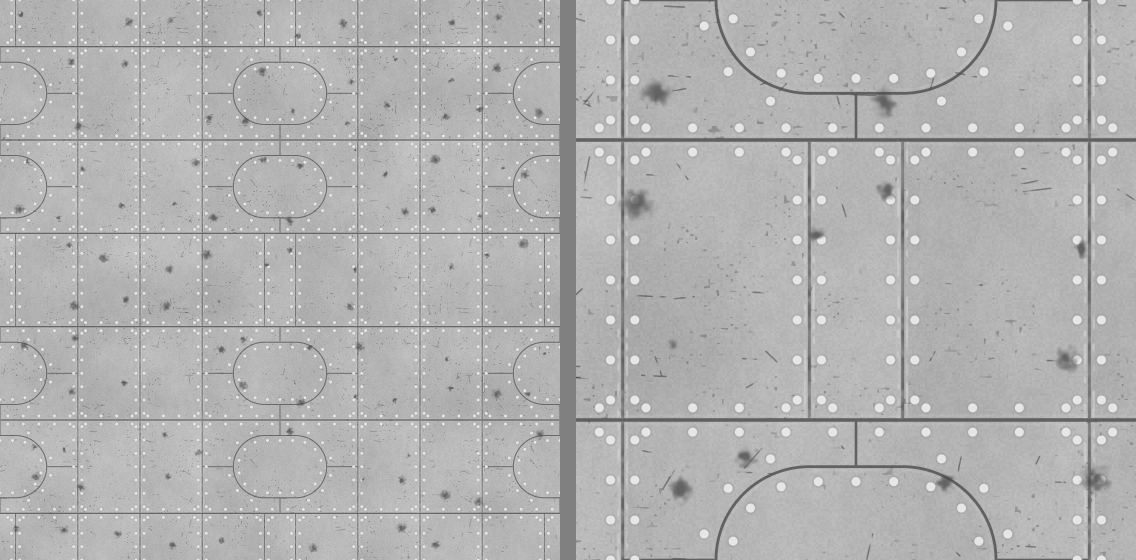
Left: the whole. Right: its middle third, enlarged.
Write a Shadertoy shader that draws this texture.

```glsl
// Riveted grey metal plating with oval hatches, scratches and dark stains.

float hash(vec2 p) {
    vec3 q = fract(vec3(p.xyx) * 0.1031);
    q += dot(q, q.yzx + 33.33);
    return fract((q.x + q.y) * q.z);
}

float noise(vec2 p) {
    vec2 i = floor(p), f = fract(p);
    f = f * f * (3.0 - 2.0 * f);
    return mix(mix(hash(i), hash(i + vec2(1, 0)), f.x),
               mix(hash(i + vec2(0, 1)), hash(i + vec2(1, 1)), f.x), f.y);
}

float fbm(vec2 p) {
    float sum = 0.0, amp = 0.5;
    for (int i = 0; i < 4; i++) {
        sum += amp * noise(p);
        p = p * 2.03 + 17.0;
        amp *= 0.5;
    }
    return sum;
}

// Antialiased coverage of everything closer than radius
float cover(float dist, float radius, float px) {
    return clamp((radius - dist) / px + 0.5, 0.0, 1.0);
}

// Thin line whose strength follows its width when below one pixel
float stroke(float dist, float radius, float px) {
    return cover(dist, max(radius, 0.5 * px), px) * min(2.0 * radius / px, 1.0);
}

// Distance from the nearest of a row of evenly spaced points
float spaced(float along, float gap) {
    return abs(fract(along / gap) - 0.5) * gap;
}

// Short scratches, one candidate per cell in each layer
float scratches(vec2 t, float px) {
    float mark = 0.0;
    for (int i = 0; i < 3; i++) {
        float seed = float(i) * 31.0;
        vec2 id = floor(t) + seed;
        vec2 c = fract(t) - 0.3 - 0.4 * vec2(hash(id + 3.1), hash(id + 7.7));
        float angle = i == 0 ? 0.05 : 6.28 * hash(id + 11.3);
        c *= mat2(cos(angle), -sin(angle), sin(angle), cos(angle));
        c.x = max(abs(c.x) - 0.03 - 0.17 * hash(id + 5.9), 0.0);
        float broken = smoothstep(0.35, 0.65, noise(t * 14.0 + seed));
        mark += step(0.6, hash(id)) * broken * stroke(length(c), 0.008, px);
    }
    return min(mark, 1.0);
}

// Scattered ragged spots, different on every plate
float stains(vec2 p) {
    vec2 id = floor(p / 1.5);
    vec2 c = (fract(p / 1.5) - 0.2 - 0.6 * vec2(hash(id + 41.0), hash(id + 83.0))) * 1.5;
    float radius = mix(0.08, 0.22, hash(id + 19.0));
    float d = length(c) + (noise(p * 17.0) - 0.5) * 0.1;
    return step(0.27, hash(id + 59.0)) * (1.0 - smoothstep(0.0, radius, d));
}

void mainImage(out vec4 fragColor, in vec2 fragCoord) {
    // 18 units across the canvas; the layout repeats every 9
    vec2 p = fragCoord / iResolution.xy * 18.0;
    float px = 18.0 / iResolution.y;
    vec2 t = mod(p - vec2(2.5, 1.5), 9.0);

    // Find the plate: two hatch rows, then one plain row
    float row = floor(t.y / 3.0);
    bool hatch = row < 2.0 && t.x > 4.0;
    float left = floor(t.x / 2.0) * 2.0, width = 2.0;
    if (hatch) { left = 4.0; width = 5.0; }
    else if (t.x > 7.0) left = 7.0;
    else if (t.x > 6.0) width = 1.0;
    vec2 a = t - vec2(left, row * 3.0), size = vec2(width, 3.0);
    vec2 edge = min(a, size - a);

    // Metal tone: plate shading, clouds and fine grain
    float shade = 0.707 + 0.02 * (hash(vec2(left, row) + 2.0) - 0.5);
    shade += 0.025 * (a.x / width - 0.5) + 0.01 * (a.y / 3.0 - 0.5);
    shade += 0.11 * (fbm(p * 0.6) - 0.47) + 0.02 * (noise(p * vec2(9, 5)) - 0.5);
    shade += 0.035 * (hash(floor(p * 42.0)) - 0.5);

    // Pits and scratches
    float pits = smoothstep(0.82, 0.95, noise(p * vec2(21, 25))) * smoothstep(0.4, 0.62, fbm(p * 1.7 + 9.0));
    shade -= 0.15 * pits + 0.25 * scratches(t, px);

    // Seams with worn pale rims
    float wear = noise(p * 14.0);
    float rim = stroke(abs(edge.x - 0.045), 0.013, px) * smoothstep(0.3, 0.7, wear);
    rim = max(rim, 0.5 * stroke(abs(edge.y - 0.045), 0.012, px) * wear);
    float seam = max(stroke(edge.y, 0.019, px), stroke(edge.x, 0.016, px) * mix(0.5, 1.0, wear));

    // Rivets along the plate edges
    float rivet = min(length(vec2(spaced(a.x, 0.5), edge.y - 0.13)),
                      length(vec2(spaced(a.y, 3.0 / 7.0), edge.x - 0.13)));

    // Oval hatch, its joints and the rivets on both sides of its outline
    if (hatch) {
        vec2 h = abs(a - size * 0.5);
        float oval = length(vec2(max(h.x - 0.5, 0.0), h.y)) - 1.0;
        seam = max(seam, stroke(abs(oval), 0.015, px));
        if (oval > 0.0) seam = max(seam, stroke(min(h.x, h.y), 0.014, px));
        rim = max(rim, 0.5 * stroke(abs(oval + 0.04), 0.012, px) * wear);
        float arc = min(h.x, 0.5) + 0.84 * max(atan(h.x - 0.5, h.y), 0.0);
        float along = spaced(arc + 0.202, 0.404);
        rivet = min(rivet, length(vec2(along, oval + 0.16)));
        if (h.x > 0.6) rivet = min(rivet, length(vec2(along * 1.38, oval - 0.16)));
    }
    shade = mix(shade, 0.84, 0.6 * rim);
    shade = mix(shade, 0.32, 0.85 * seam);
    shade = mix(shade, 0.6, 0.35 * cover(rivet, 0.068, px));
    shade = mix(shade, 0.9, cover(rivet, 0.048, px));
    shade = mix(shade, 0.28, 0.75 * stains(p));
    fragColor = vec4(vec3(clamp(shade, 0.0, 1.0)), 1.0);
}
```
